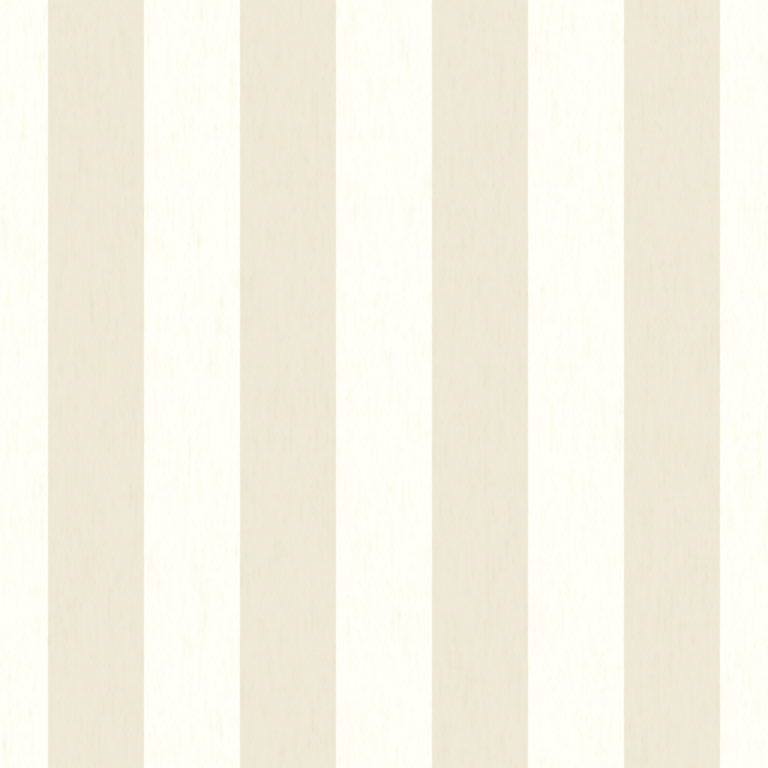
Give the GLSL for this pattern, as a WebGL 1 fragment shader.

```glsl
precision highp float;

uniform vec2 u_resolution;

const float TAU = 6.2831853;

vec3 hash3(vec2 p) {
  vec3 q = vec3(dot(p, vec2(12.99, 78.23)), dot(p, vec2(39.35, 11.14)), dot(p, vec2(73.16, 52.24)));
  return fract(sin(q) * 4375.85);
}

// Wrapping cellular noise: one soft fleck of random strength per cell.
float flecks(vec2 uv, vec2 cells, float seed) {
  vec2 p = uv * cells;
  vec2 base = floor(p);
  float sum = 0.0;
  for (int j = -1; j <= 1; j++) {
    for (int i = -1; i <= 1; i++) {
      vec2 cell = base + vec2(float(i), float(j));
      vec3 rnd = hash3(mod(cell, cells) + seed);
      vec2 d = p - cell - 0.15 - 0.7 * rnd.xy;
      sum += rnd.z * rnd.z * exp(-7.0 * dot(d, d));
    }
  }
  return sum;
}

// Layered sines with whole frequencies: slow drift in thread density.
float drift(vec2 uv) {
  vec2 a = TAU * uv;
  return (sin(5.0 * a.x + 2.0 * sin(3.0 * a.y))
        + sin(11.0 * a.x - 4.0 * a.y + 1.3)
        + sin(17.0 * a.x + 7.0 * a.y + sin(2.0 * a.y))) / 3.0;
}

void main() {
  vec2 uv = gl_FragCoord.xy / u_resolution;

  // Four stripe pairs, each beige band centred in its repeat.
  float inside = (0.25 - abs(fract(uv.x * 4.0) - 0.5)) / 4.0;
  float soft = max(0.0012, 0.75 / u_resolution.x);
  float band = smoothstep(-soft, soft, inside);

  // Woven grain: long warp threads, short slubs and fine speckle.
  float warp = flecks(uv, vec2(144.0, 20.0), 3.0);
  float slub = flecks(uv, vec2(180.0, 64.0), 17.0);
  float speckle = flecks(uv, vec2(200.0, 160.0), 41.0);
  float grain = (0.4 * warp + 0.35 * slub + 0.25 * speckle) * (1.0 + 0.35 * drift(uv));
  float weave = sin(TAU * 128.0 * uv.x) * sin(TAU * 96.0 * uv.y);

  // Warm shadows on the ivory ground, quieter ones on the beige.
  vec3 ivory = vec3(1.0, 1.0, 0.97) - vec3(0.026, 0.028, 0.062) * grain;
  vec3 beige = vec3(0.938, 0.918, 0.842) - vec3(0.030, 0.030, 0.042) * grain;
  vec3 colour = mix(ivory, beige, band) + 0.002 * weave;

  gl_FragColor = vec4(colour, 1.0);
}
```
